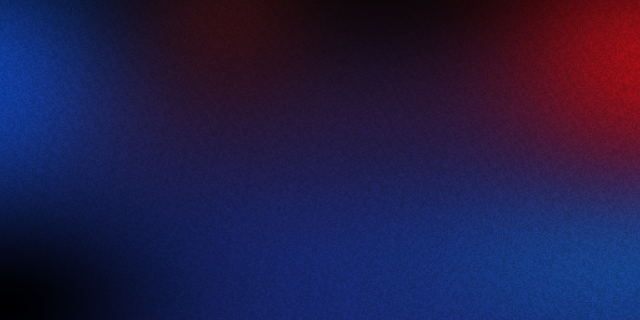
Give the GLSL for this background, as a Shadertoy shader.

```glsl
const vec3 ROYAL  = vec3(0.09, 0.15, 0.43);
const vec3 PLUM   = vec3(0.14, 0.09, 0.22);
const vec3 NIGHT  = vec3(0.03, 0.02, 0.03);
const vec3 EMBER  = vec3(0.23, 0.06, 0.08);
const vec3 COBALT = vec3(0.06, 0.24, 0.64);
const vec3 RED    = vec3(0.61, 0.05, 0.08);
const vec3 AZURE  = vec3(0.07, 0.27, 0.57);
const vec3 BLACK  = vec3(0.0, 0.0, 0.01);

const float GRAIN_ROWS = 256.0;
const float GRAIN_STRENGTH = 0.28;

float hash(vec2 p) {
    return fract(sin(dot(p, vec2(12.9898, 78.233))) * 43758.5453);
}

// Soft elliptical falloff: 1 at the centre, fading with distance
float glow(vec2 p, vec2 center, vec2 radius) {
    vec2 d = (p - center) / radius;
    return exp(-dot(d, d));
}

// Vertical blend from blue through plum to near black
vec3 backdrop(float y) {
    vec3 color = mix(ROYAL, PLUM, smoothstep(0.15, 0.72, y));
    return mix(color, NIGHT, smoothstep(0.6, 1.05, y));
}

// Smoothly interpolated fine noise, centred on zero
float grain(vec2 p) {
    vec2 cell = floor(p);
    vec2 f = smoothstep(0.0, 1.0, p - cell);
    float low = mix(hash(cell), hash(cell + vec2(1.0, 0.0)), f.x);
    float high = mix(hash(cell + vec2(0.0, 1.0)), hash(cell + vec2(1.0)), f.x);
    return mix(low, high, f.y) - 0.5;
}

void mainImage(out vec4 fragColor, in vec2 fragCoord) {
    vec2 uv = fragCoord / iResolution.xy;
    vec3 color = backdrop(uv.y);

    // Coloured lights
    color = mix(color, EMBER, 0.75 * glow(uv, vec2(0.35, 0.92), vec2(0.14, 0.25)));
    color = mix(color, COBALT, glow(uv, vec2(-0.03, 0.71), vec2(0.19, 0.43)));
    color = mix(color, AZURE, 0.9 * glow(uv, vec2(1.0, 0.17), vec2(0.30, 0.25)));
    color = mix(color, RED, glow(uv, vec2(1.03, 0.81), vec2(0.22, 0.33)));

    // Shadow in the lower left corner
    color = mix(color, BLACK, glow(uv, vec2(0.0, 0.04), vec2(0.27, 0.35)));

    // Film grain, scaled by the local brightness
    vec2 grainPoint = fragCoord / iResolution.y * GRAIN_ROWS;
    color *= 1.0 + GRAIN_STRENGTH * grain(grainPoint);

    fragColor = vec4(clamp(color, 0.0, 1.0), 1.0);
}
```
